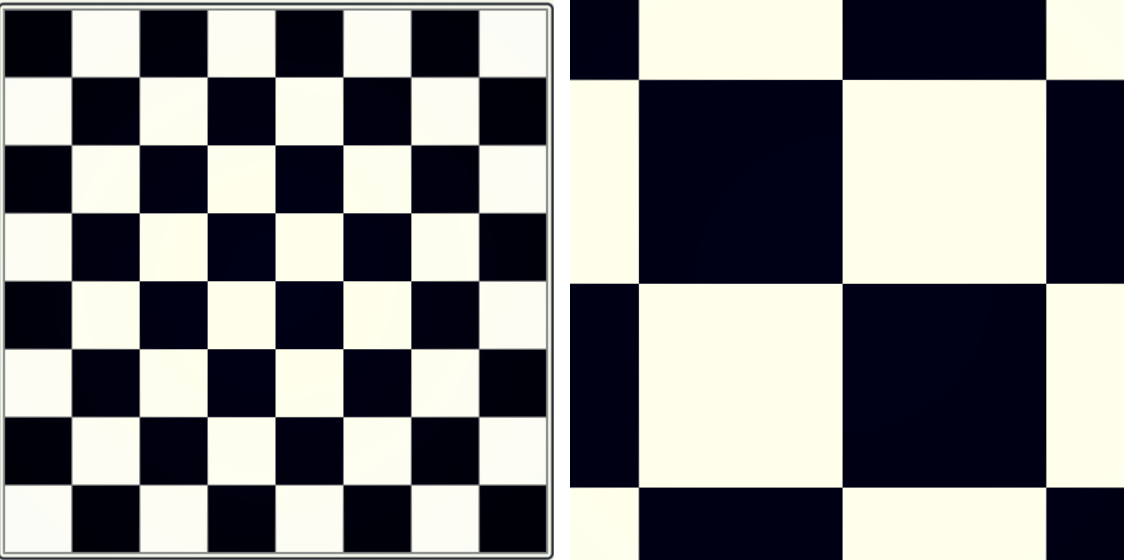
Left: the whole. Right: its middle third, enlarged.
Reproduce this pattern procedurally as a Shadertoy shader.

```glsl
// Signed distance to a square centred on the origin
float squareDistance(vec2 p, float halfSize) {
    vec2 d = abs(p) - halfSize;
    return length(max(d, 0.0)) + min(max(d.x, d.y), 0.0);
}

// Coverage of a line centred on distance zero
float lineMask(float dist, float halfWidth, float blur) {
    return 1.0 - smoothstep(halfWidth - blur, halfWidth + blur, abs(dist));
}

// Alternating wave along each axis: -1 or 1, with softened crossings
vec2 cellSign(vec2 p, float blur) {
    vec2 parity = 1.0 - 2.0 * mod(floor(p), 2.0);
    vec2 toEdge = 0.5 - abs(fract(p) - 0.5);
    return parity * clamp(toEdge / blur, 0.0, 1.0);
}

void mainImage(out vec4 fragColor, in vec2 fragCoord) {
    // Board coordinates: eight cells across and down
    vec2 uv = fragCoord / iResolution.xy;
    vec2 board = 8.0 * (uv - vec2(0.0072, 0.0124)) / vec2(0.9803, 0.9707);
    float pixel = 8.25 / min(iResolution.x, iResolution.y);

    // Focus and tint fall off away from the middle
    vec2 fromCentre = (board - 4.0) / 4.0;
    float falloff = smoothstep(0.1, 1.3, length(fromCentre));
    float blur = 0.5 * pixel + 0.014 * falloff;
    vec3 cream = mix(vec3(1.0, 1.0, 0.92), vec3(0.99, 0.99, 0.965), falloff);
    vec3 ink = mix(vec3(0.0, 0.0, 0.085), vec3(0.0, 0.0, 0.035), falloff);

    // Checker cells
    vec2 wave = cellSign(board, blur);
    vec3 colour = mix(ink, cream, 0.5 + 0.5 * wave.x * wave.y);

    // Pale margin, thin inner rule and darker outer rule
    float edge = squareDistance(board - 4.0, 4.0);
    colour = mix(colour, vec3(0.96, 0.97, 0.92), smoothstep(-blur, blur, edge));
    colour = mix(colour, vec3(0.45, 0.47, 0.47), lineMask(edge, 0.012, blur));
    colour = mix(colour, vec3(0.14, 0.16, 0.19), lineMask(edge - 0.081, 0.019, blur));

    fragColor = vec4(colour, 1.0);
}
```
